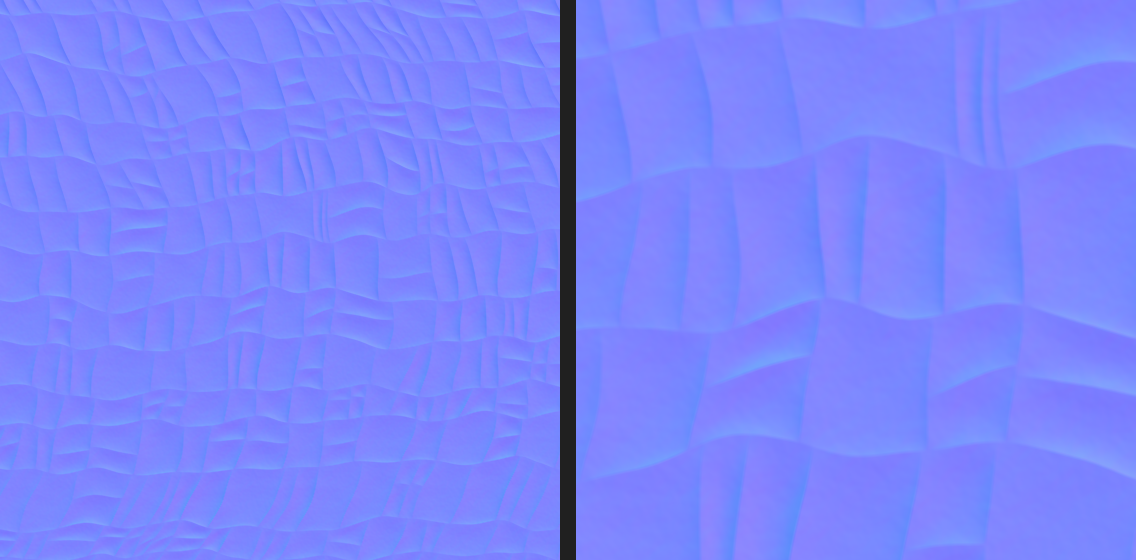
Left, the full canvas; right, a detail of the centre.
Give the GLSL for this texture map, as a Shadertoy shader.

```glsl
#define GRID vec2(14.5, 12.5)     // base scales across and up the canvas
#define SPLIT_CHANCE 0.33         // share of scales cut in two, per axis
#define SOFT_RIM 0.013            // falloff on the left and top of a scale
#define SHARP_RIM 0.0038          // falloff on the right and bottom
#define RIM_HEIGHT 0.00085
#define DOME_HEIGHT 0.0012
#define WRINKLE_HEIGHT 0.00022
#define GRAIN_HEIGHT 0.00007
#define LEAN 0.5                  // bend of the columns away from mid height
#define SAMPLE_STEP 0.0012
#define FLAT_TONE vec2(0.488, 0.529)

float hash(vec2 p) {
    vec3 q = fract(vec3(p.xyx) * 0.1031);
    q += dot(q, q.yzx + 33.33);
    return fract((q.x + q.y) * q.z);
}

vec2 gradient(vec2 cell) {
    float angle = 6.2832 * hash(cell + 57.0);
    return vec2(cos(angle), sin(angle));
}

float gradientNoise(vec2 p) {
    vec2 i = floor(p), f = p - i;
    vec2 s = f * f * f * (f * (f * 6.0 - 15.0) + 10.0);
    vec2 e = vec2(1, 0);
    float low = mix(dot(gradient(i), f), dot(gradient(i + e.xy), f - e.xy), s.x);
    float high = mix(dot(gradient(i + e.yx), f - e.yx), dot(gradient(i + 1.0), f - 1.0), s.x);
    return mix(low, high, s.y);
}

// Wavy border below a row
float rowEdge(float row, float x) {
    return row + 0.4 * (hash(vec2(row, 3.0)) - 0.5)
         + 0.32 * gradientNoise(vec2(x * 0.75, row * 7.37));
}

// Border left of a column; partly shared between neighbouring rows
float columnEdge(float column, float row, float y) {
    return column + 0.3 * (hash(vec2(column, 91.0)) - 0.5)
         + 0.35 * (hash(vec2(column, row)) - 0.5)
         + 0.2 * gradientNoise(vec2(column * 5.31, y * 0.9));
}

// Index of the band holding a coordinate, given its nearest borders
float bandOf(float base, float x, float low, float high) {
    return base - step(x, low) + step(high, x);
}

float scaleHeight(vec2 p) {
    // Large bends of rows and columns
    vec2 q = p;
    q.x += LEAN * (p.y - 0.5) * (p.y - 0.5) + 0.03 * gradientNoise(p * 4.0 + 11.0);
    q.y += 0.055 * gradientNoise(p * vec2(2.6, 2.0) + 5.0);
    q = q * GRID + 20.0;

    // Bounds of the scale
    vec2 base = floor(q), id;
    id.y = bandOf(base.y, q.y, rowEdge(base.y, q.x), rowEdge(base.y + 1.0, q.x));
    id.x = bandOf(base.x, q.x, columnEdge(base.x, id.y, q.y),
                  columnEdge(base.x + 1.0, id.y, q.y));
    vec2 low = vec2(columnEdge(id.x, id.y, q.y), rowEdge(id.y, q.x));
    vec2 high = vec2(columnEdge(id.x + 1.0, id.y, q.y), rowEdge(id.y + 1.0, q.x));

    // Cut some scales by slanted creases
    vec2 key = id;
    for (int axis = 0; axis < 2; axis++) {
        if (hash(id + float(axis) * 37.0 + 7.0) > SPLIT_CHANCE) continue;
        vec2 local = (q - low) / (high - low);
        float slant = 0.4 * (hash(id + 71.0) - 0.5) * (local[1 - axis] - 0.5);
        float cut = mix(low[axis], high[axis], 0.35 + 0.3 * hash(id + 19.0) + slant);
        if (q[axis] < cut) high[axis] = cut;
        else { low[axis] = cut; key[axis] += 0.5; }
    }

    // Rounded plate with soft and sharp sides
    vec2 fromLow = max(q - low, 0.0) / GRID;
    vec2 fromHigh = max(high - q, 0.0) / GRID;
    vec2 riseLow = 1.0 - exp(-fromLow / vec2(SOFT_RIM, SHARP_RIM));
    vec2 riseHigh = 1.0 - exp(-fromHigh / vec2(SHARP_RIM, SOFT_RIM));
    float plate = riseLow.x * riseLow.y * riseHigh.x * riseHigh.y;
    vec2 t = fromLow / (fromLow + fromHigh + 1e-5);
    vec2 arch = 4.0 * t * (1.0 - t);
    float strength = mix(0.55, 1.15, hash(key * 2.0 + 43.0));
    return strength * plate * (RIM_HEIGHT + DOME_HEIGHT * arch.x * arch.y);
}

float leatherHeight(vec2 p) {
    float wrinkles = gradientNoise(p * vec2(22.0, 42.0))
                   + 0.4 * gradientNoise(vec2(p.x + p.y, p.y - p.x) * vec2(35.0, 85.0));
    float grain = gradientNoise(p * 130.0) + 0.5 * gradientNoise(p * 230.0 + 9.0);
    return scaleHeight(p) + WRINKLE_HEIGHT * wrinkles + GRAIN_HEIGHT * grain;
}

void mainImage(out vec4 fragColor, in vec2 fragCoord) {
    vec2 p = fragCoord / iResolution.y;
    vec2 e = vec2(SAMPLE_STEP, 0.0);

    // Slope encoded as a tangent-space normal
    vec2 slope = vec2(leatherHeight(p + e.xy) - leatherHeight(p - e.xy),
                      leatherHeight(p + e.yx) - leatherHeight(p - e.yx)) / (2.0 * SAMPLE_STEP);
    vec3 normal = normalize(vec3(slope, 1.0));
    fragColor = vec4(FLAT_TONE + 0.5 * normal.xy, 0.5 + 0.5 * normal.z, 1.0);
}
```
